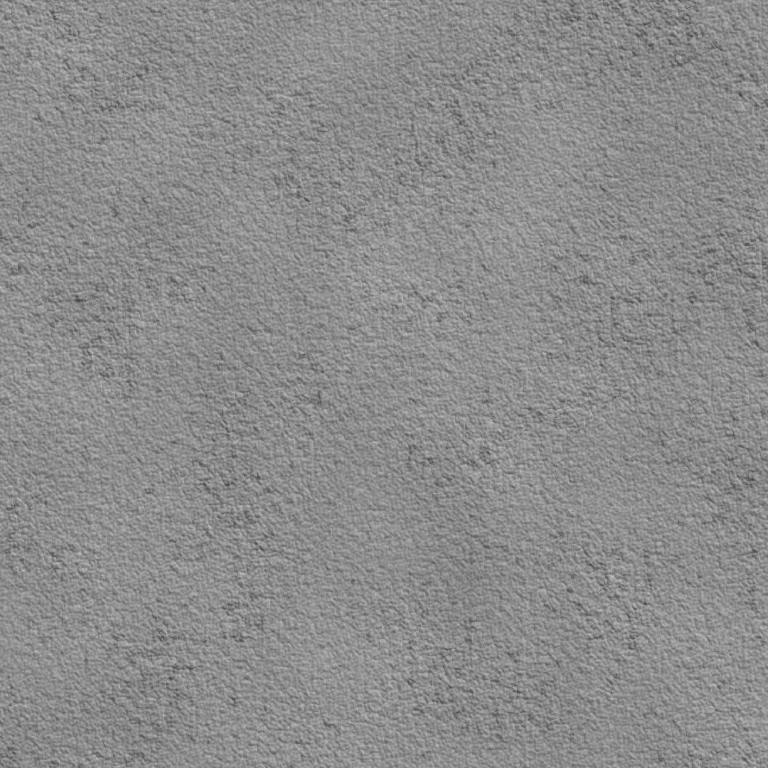
Reproduce this texture procedurally as a WebGL 1 fragment shader.

```glsl
precision highp float;
// Rough grey concrete: packed fine grit with loose angular flakes and crevices.
// A height field of cellular chips and gradient noise is lit from the upper
// right by its slope, then toned by grit, ragged pits and broad cloudy stains.
uniform vec2 u_resolution;

const vec3 STONE_COLOR = vec3(0.556);
const vec2 LIGHT_STEP = vec2(0.0011, 0.0019); // step toward the light
const float CHIP_SCALE = 122.0;
const float LUMP_SCALE = 80.0;
const float GRIT_SCALE = 228.0;
const float FLAKE_SCALE = 46.0;
const float FLAKE_CHANCE = 0.18;
const float PIT_SCALE = 52.0;
const float RELIEF = 0.182;
const float GRIT_TONE = 0.075;
const float FLAKE_TONE = 0.04;
const float PIT_TONE = 0.085;
const float STAIN_TONE = 0.052;

vec2 hash2(vec2 p) {
  vec3 q = fract(p.xyx * vec3(0.1031, 0.1030, 0.0973));
  q += dot(q, q.yzx + 33.33);
  return fract((q.xx + q.yz) * q.zy);
}

float gradientAt(vec2 cell, vec2 offset) {
  float angle = 6.28318 * hash2(cell).x;
  return dot(vec2(cos(angle), sin(angle)), offset);
}

float gradientNoise(vec2 p) {
  vec2 i = floor(p), f = fract(p);
  vec2 u = f * f * f * (f * (f * 6.0 - 15.0) + 10.0);
  vec2 x = vec2(1.0, 0.0);
  float low = mix(gradientAt(i, f), gradientAt(i + x, f - x), u.x);
  float high = mix(gradientAt(i + x.yx, f - x.yx),
                   gradientAt(i + x.xx, f - x.xx), u.x);
  return mix(low, high, u.y);
}

// Height of the nearest chip: its own random level, falling off to the rim
float chipHeight(vec2 p) {
  vec2 i = floor(p), f = fract(p);
  float nearest = 4.0, level = 0.0;
  for (int y = -1; y <= 1; y++) {
    for (int x = -1; x <= 1; x++) {
      vec2 cell = vec2(float(x), float(y));
      vec2 random = hash2(i + cell);
      vec2 d = cell + random - f;
      float distance2 = dot(d, d);
      if (distance2 < nearest) {
        nearest = distance2;
        level = fract(7.0 * random.x + 5.0 * random.y);
      }
    }
  }
  return 0.45 * level - 0.75 * sqrt(nearest);
}

// Coverage of a rare, tilted, angular flake held inside its grid cell
float flakeMask(vec2 p, float wobble) {
  vec2 cell = floor(p);
  vec2 place = hash2(cell + 17.0);
  vec2 kind = hash2(cell + 71.0);
  vec2 d = fract(p) - mix(vec2(0.38), vec2(0.62), place);
  float tilt = 3.14159 * fract(place.x * 5.0 + place.y);
  d = abs(vec2(dot(d, vec2(cos(tilt), sin(tilt))),
               dot(d, vec2(-sin(tilt), cos(tilt))) * 1.5));
  float reach = max(max(d.x, d.y), 0.72 * (d.x + d.y));
  float radius = mix(0.12, 0.28, kind.y) + 0.22 * wobble;
  float present = step(kind.x, FLAKE_CHANCE);
  return present * (1.0 - smoothstep(radius - 0.07, radius + 0.05, reach));
}

// Returns height, flake coverage and grit
vec3 surface(vec2 p) {
  float lump = gradientNoise(p * LUMP_SCALE);
  float grit = gradientNoise(p * GRIT_SCALE + 9.0);
  float chips = chipHeight(p * CHIP_SCALE + 0.35 * lump);
  float flake = flakeMask(p * FLAKE_SCALE, lump);
  float grain = 0.8 * lump + 0.5 * grit + chips;
  float flatTop = 0.1 + 0.5 * grain;
  return vec3(mix(grain, flatTop, flake), flake, grit);
}

void main() {
  vec2 p = gl_FragCoord.xy / min(u_resolution.x, u_resolution.y);

  // Broad stains and patches of coarser wear
  float stain = 0.6 * gradientNoise(p * 3.5 + 2.3)
              + 0.7 * gradientNoise(p * 9.0 + 5.1);
  float wear = gradientNoise(p * 6.0 + 31.7)
             + 0.6 * gradientNoise(p * 15.0 + 11.4);

  // Slope toward the light: edges facing away fall into shade
  vec3 here = surface(p);
  float slope = here.x - surface(p + LIGHT_STEP).x;
  float relief = RELIEF * (1.0 + 0.3 * wear);

  // Small ragged pits gather where the surface is worn, deepest in the shade
  float pitNoise = gradientNoise(p * PIT_SCALE + 3.7)
                 + 0.6 * gradientNoise(p * PIT_SCALE * 2.1 + 8.2);
  float pit = smoothstep(0.1, 0.7, pitNoise + 0.45 * wear);
  float shade = 1.0 - smoothstep(-0.3, 0.2, slope);
  pit *= (0.5 + 0.7 * shade) * (1.0 - here.y);

  float tone = relief * slope + GRIT_TONE * here.z + FLAKE_TONE * here.y
             - PIT_TONE * pit + STAIN_TONE * stain;
  gl_FragColor = vec4(clamp(STONE_COLOR + tone, 0.0, 1.0), 1.0);
}
```
